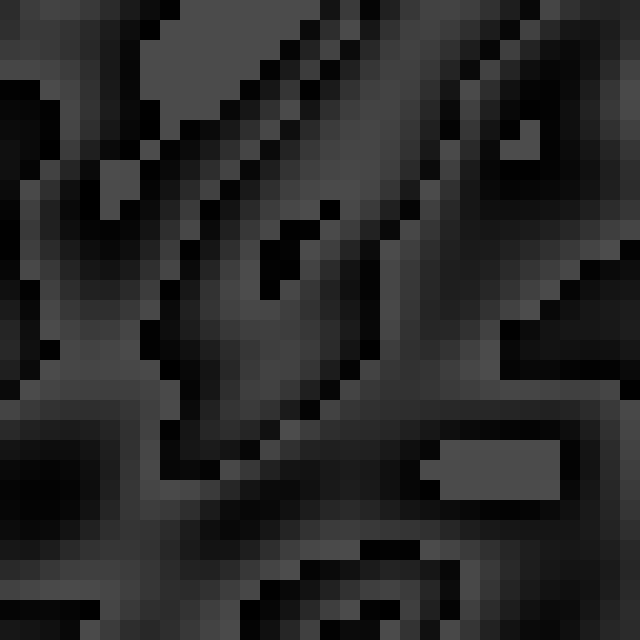
Reproduce this texture procedurally as a Shadertoy shader.

```glsl
const float CELLS = 32.0;
const float BRIGHTEST = 0.298;
const float PLATEAU = -1.02;

// Pseudo-random unit gradient for a lattice corner
vec2 cornerGradient(vec2 corner) {
    vec3 h = fract(corner.xyx * vec3(0.1031, 0.1030, 0.0973));
    h += dot(h, h.yzx + 33.33);
    float angle = 6.28318 * fract((h.x + h.y) * h.z);
    return vec2(cos(angle), sin(angle));
}

float cornerValue(vec2 corner, vec2 offset, vec2 local) {
    return dot(cornerGradient(corner + offset), local - offset);
}

float gradientNoise(vec2 p) {
    vec2 corner = floor(p);
    vec2 f = fract(p);
    vec2 u = f * f * f * (f * (f * 6.0 - 15.0) + 10.0);
    float low = mix(cornerValue(corner, vec2(0, 0), f),
                    cornerValue(corner, vec2(1, 0), f), u.x);
    float high = mix(cornerValue(corner, vec2(0, 1), f),
                     cornerValue(corner, vec2(1, 1), f), u.x);
    return mix(low, high, u.y);
}

// Smooth relief, stretched along the rising diagonal, with flat valleys
float relief(vec2 p, vec2 along) {
    vec2 across = vec2(-along.y, along.x);
    vec2 q = vec2(dot(p, along) * 1.9, dot(p, across) * 3.4) + vec2(7.3, 12.6);
    float height = 2.7 * gradientNoise(q) + 0.7 * gradientNoise(q * 2.0 + 31.7);
    return max(height - 0.15, PLATEAU);
}

// Wrapping the height makes ramps that jump from light grey to black
float wrappedTone(float height) {
    float phase = fract(height);
    return BRIGHTEST * mix(phase, smoothstep(0.0, 1.0, phase), 0.5);
}

float cellTone(vec2 cell) {
    return wrappedTone(relief((cell + 0.5) / CELLS, vec2(0.8, 0.6)));
}

// Box-filtered square cells: blends only where a pixel straddles an edge
float mosaic(vec2 p, float pixelWidth) {
    vec2 start = p - 0.5 * pixelWidth;
    vec2 cell = floor(start);
    vec2 blend = clamp((start + pixelWidth - cell - 1.0) / pixelWidth, 0.0, 1.0);
    float low = mix(cellTone(cell), cellTone(cell + vec2(1, 0)), blend.x);
    float high = mix(cellTone(cell + vec2(0, 1)), cellTone(cell + vec2(1, 1)), blend.x);
    return mix(low, high, blend.y);
}

void mainImage(out vec4 fragColor, in vec2 fragCoord) {
    float pixelWidth = CELLS / iResolution.y;
    float tone = mosaic(fragCoord * pixelWidth, pixelWidth);
    fragColor = vec4(vec3(tone), 1.0);
}
```
